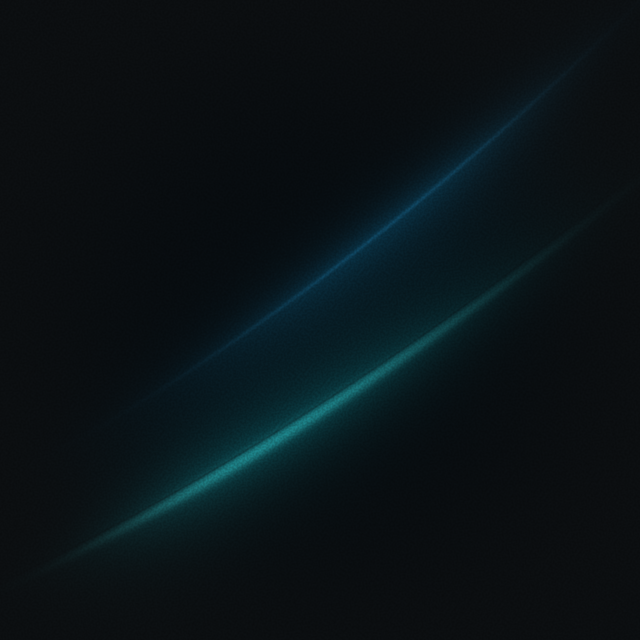
This background is drawn by a Shadertoy shader. Its source:

```glsl
const vec3 EDGE_COLOR = vec3(0.045, 0.056, 0.064);
const vec3 INNER_COLOR = vec3(0.028, 0.046, 0.059);
const vec3 TEAL_CORE = vec3(0.070, 0.225, 0.220);
const vec3 TEAL_HALO = vec3(0.010, 0.205, 0.215);
const vec3 BLUE_CORE = vec3(0.022, 0.075, 0.105);
const vec3 BLUE_HALO = vec3(0.006, 0.125, 0.180);
const vec3 MIST_COLOR = vec3(-0.002, 0.016, 0.022);

// Arc height, slope and bend about the vertical centre line
const vec3 TEAL_ARC = vec3(0.356, 0.643, 0.170);
const vec3 BLUE_ARC = vec3(0.564, 0.751, 0.230);

// Brightest x, then fade length to the left and to the right
const vec3 TEAL_SPAN = vec3(0.40, 0.210, 0.345);
const vec3 BLUE_SPAN = vec3(0.61, 0.280, 0.235);

// Halo reach above and below each arc
const vec2 TEAL_REACH = vec2(0.046, 0.041);
const vec2 BLUE_REACH = vec2(0.026, 0.043);

const float TEAL_WIDTH = 0.0105;
const float BLUE_WIDTH = 0.0032;
const float FADE_POWER = 2.3;
const float MIST_WIDTH = 0.13;
const float GROOVE_OFFSET = 0.0105;
const float GROOVE_WIDTH = 0.0019;
const float GROOVE_DEPTH = 0.30;
const float GRAIN_SCALE = 290.0;
const float GRAIN_AMOUNT = 0.22;

vec2 hashGradient(vec2 cell) {
    vec3 p = fract(cell.xyx * vec3(0.1031, 0.1030, 0.0973));
    p += dot(p, p.yzx + 33.33);
    float angle = 6.28318 * fract((p.x + p.y) * p.z);
    return vec2(cos(angle), sin(angle));
}

float gradientNoise(vec2 p) {
    vec2 cell = floor(p);
    vec2 f = fract(p);
    vec2 blend = f * f * f * (f * (f * 6.0 - 15.0) + 10.0);
    float a = dot(hashGradient(cell), f);
    float b = dot(hashGradient(cell + vec2(1, 0)), f - vec2(1, 0));
    float c = dot(hashGradient(cell + vec2(0, 1)), f - vec2(0, 1));
    float d = dot(hashGradient(cell + vec2(1, 1)), f - vec2(1, 1));
    return mix(mix(a, b, blend.x), mix(c, d, blend.x), blend.y);
}

float bell(float x, float width) {
    float t = x / width;
    return exp(-t * t);
}

// Signed distance to a parabola, positive above it
float arcDistance(vec2 uv, vec3 arc) {
    float x = uv.x - 0.5;
    float slope = arc.y + 2.0 * arc.z * x;
    float height = arc.x + x * (arc.y + arc.z * x);
    return (uv.y - height) / sqrt(1.0 + slope * slope);
}

float spanFade(float x, vec3 span) {
    float offset = x - span.x;
    float t = abs(offset) / (offset < 0.0 ? span.y : span.z);
    return exp(-pow(t, FADE_POWER));
}

// Soft-tipped exponential falloff with a reach for each side
float halo(float dist, vec2 reach) {
    float t = dist / (dist > 0.0 ? reach.x : reach.y);
    return exp(0.12 - sqrt(t * t + 0.0144));
}

void mainImage(out vec4 fragColor, in vec2 fragCoord) {
    vec2 uv = fragCoord / iResolution.xy;

    // Backdrop, darker and cooler towards the middle
    float rim = smoothstep(0.15, 0.58, length(uv - 0.5));
    vec3 color = mix(INNER_COLOR, EDGE_COLOR, rim);

    float tealDist = arcDistance(uv, TEAL_ARC);
    float blueDist = arcDistance(uv, BLUE_ARC);
    float tealFade = spanFade(uv.x, TEAL_SPAN);
    float blueFade = spanFade(uv.x, BLUE_SPAN);

    // Faint mist filling the gap between the streaks
    float mist = bell(0.5 * (tealDist + blueDist), MIST_WIDTH);
    color += MIST_COLOR * mist * (1.0 - rim);

    // Broad teal streak with a fine groove along its upper side
    float tealWidth = TEAL_WIDTH * mix(0.6, 1.0, tealFade);
    float groove = bell(tealDist - GROOVE_OFFSET, GROOVE_WIDTH);
    vec3 teal = TEAL_CORE * bell(tealDist, tealWidth);
    teal += TEAL_HALO * halo(tealDist, TEAL_REACH);
    color += teal * tealFade * (1.0 - GROOVE_DEPTH * groove);

    // Thin blue streak
    vec3 blue = BLUE_CORE * bell(blueDist, BLUE_WIDTH);
    blue += BLUE_HALO * halo(blueDist, BLUE_REACH);
    color += blue * blueFade;

    // Grain scaled by the local brightness
    mat2 turn = mat2(0.8, 0.6, -0.6, 0.8);
    float grain = gradientNoise(turn * uv * GRAIN_SCALE + 400.0);
    color *= 1.0 + GRAIN_AMOUNT * grain;

    fragColor = vec4(clamp(color, 0.0, 1.0), 1.0);
}
```
